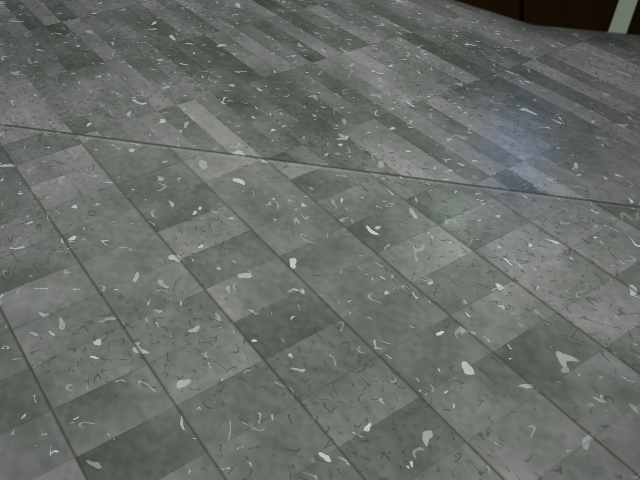
A Shadertoy shader for this texture:

```glsl
// Grey stone plank floor in perspective, two laying directions meeting at a diagonal seam, with shell flecks.
#define HORIZON 1.72        // height of the floor's vanishing line
#define VANISH_LEFT -0.688  // x where the strip lines converge
#define VANISH_RIGHT 3.385  // x where the cross joints converge
#define STRIP_STEP 0.1685   // strip spacing before the seam
#define ROW_STEP 0.52       // row spacing beyond the seam
#define PLANKS_NEAR 3.4     // plank widths per length before the seam
#define PLANKS_FAR 3.0      // plank widths per length beyond it
#define GROUT 0.010         // half width of the strip lines
#define TONE_VARIATION 0.48 // contrast between planks
#define CHIP_DENSITY 0.42
#define VEIN_DENSITY 0.85

const vec3 STONE_DARK = vec3(0.285, 0.303, 0.283);
const vec3 STONE_LIGHT = vec3(0.535, 0.545, 0.53);
const vec3 SHELL = vec3(0.72, 0.76, 0.74);
const vec3 GROUT_DARK = vec3(0.22, 0.23, 0.21);
const vec3 WOOD = vec3(0.06, 0.04, 0.015);

float hash(vec2 p) {
    return fract(sin(dot(p, vec2(127.1, 311.7))) * 43758.5453);
}

float noise(vec2 p) {
    vec2 i = floor(p), f = fract(p);
    f = f * f * (3.0 - 2.0 * f);
    return mix(mix(hash(i), hash(i + vec2(1, 0)), f.x),
               mix(hash(i + vec2(0, 1)), hash(i + 1.0), f.x), f.y);
}

float fbm(vec2 p) {
    float sum = 0.0, gain = 0.5;
    for (int i = 0; i < 4; i++) {
        sum += gain * noise(p);
        p = mat2(1.6, 1.2, -1.2, 1.6) * p + 7.3;
        gain *= 0.5;
    }
    return sum;
}

mat2 rotation(float a) {
    return mat2(cos(a), sin(a), -sin(a), cos(a));
}

// Distance to the nearest whole number
float lineDistance(float x) {
    return abs(fract(x + 0.5) - 0.5);
}

float stroke(float d, float halfWidth, float blur) {
    return 1.0 - smoothstep(halfWidth - blur, halfWidth + blur, d);
}

// One fossil per cell: x = solid chip, y = curved vein
vec2 fossils(vec2 p, float cells, float density, float blur) {
    vec2 g = rotation(cells) * p * cells, id = floor(g) + cells * 17.0;
    float seed = hash(id), size = hash(id + 3.1), turn = hash(id + 8.7);
    vec2 jitter = vec2(hash(id + 5.3), hash(id + 6.9)) - 0.5;
    vec2 q = rotation(6.283 * turn) * (fract(g) - 0.5 - 0.3 * jitter);
    float angle = atan(q.y, q.x), r = mix(0.08, 0.28, size * size);
    float b = blur * cells, slim = mix(1.4, 2.8, jitter.y + 0.5);
    float chip = length(q * vec2(1.0, slim)) - r * (0.85 + 0.15 * sin(3.0 * angle + 20.0 * turn));
    if (turn > 0.6) chip = max(chip, 0.75 * r - length(q - vec2(0.0, 0.6 * r)));
    float ring = abs(length(q * vec2(1.0, slim)) - mix(0.12, 0.32, size));
    float vein = stroke(ring, 0.04, b) * smoothstep(-0.1, 0.6, cos(angle + 9.0 * size));
    return step(seed, density) * vec2(stroke(chip, 0.0, b) * mix(0.45, 1.0, jitter.x + 0.5), vein);
}

vec3 cabinet(vec2 p) {
    float grain = fbm(p * vec2(70.0, 9.0));
    vec3 wood = mix(WOOD, vec3(0.17, 0.08, 0.04), 0.5 * grain * smoothstep(1.29, 1.2, p.x));
    wood *= 1.0 - 0.8 * stroke(abs(p.x - 1.087), 0.005, 0.003);
    float post = abs(p.x - 1.285 - 0.35 * (p.y - 0.93));
    return mix(wood, vec3(0.42, 0.46, 0.41), stroke(post, 0.02, 0.003));
}

void mainImage(out vec4 fragColor, in vec2 fragCoord) {
    vec2 p = fragCoord / iResolution.y;

    // Floor coordinates: one unit is one plank length
    float depth = HORIZON - p.y;
    vec2 f = vec2((p.x - VANISH_LEFT) / (depth * STRIP_STEP),
                  (VANISH_RIGHT - p.x) / (depth * ROW_STEP) - 0.18);
    vec2 pixel = fwidth(f);
    vec2 stone = f * vec2(1.0, 1.6);
    float blur = 0.65 * max(pixel.x, pixel.y * 1.6);

    // Plank layout turns by a quarter beyond the seam
    float seam = p.y - 0.741 + 0.129 * p.x;
    bool beyond = seam > 0.0;
    float planks = beyond ? PLANKS_FAR : PLANKS_NEAR;
    vec2 lay = beyond ? f.yx : f;
    vec2 layPixel = beyond ? pixel.yx : pixel;
    vec2 plank = vec2(floor(lay.x), floor(lay.y * planks)) + (beyond ? 60.0 : 0.0);

    // Stone tone, broad clouds and grain
    float tone = 0.54 + TONE_VARIATION * (hash(plank) - 0.5) * (beyond ? 1.15 : 0.9);
    tone += 0.85 * (fbm(stone * 1.7 + plank * 3.7) - 0.47);
    tone += 0.4 * (noise(stone * 0.6 + 5.0) - 0.5);
    tone += 0.2 * (noise(stone * 19.0) - 0.5);
    vec3 color = mix(STONE_DARK, STONE_LIGHT, clamp(tone, -0.1, 1.2));

    // Dark veins gather in patches; pale chips are scattered
    float patches = smoothstep(0.35, 0.62, fbm(stone * 1.1 + 31.0));
    vec2 bent = stone + 0.12 * vec2(noise(stone * 7.0), noise(stone * 7.0 + 40.0));
    float veins = 0.0, chips = 0.0;
    for (int i = 0; i < 3; i++) {
        float k = float(i);
        veins = max(veins, fossils(bent + k * 4.7, 4.1 + 1.7 * k, VEIN_DENSITY * patches, blur).y);
        chips = max(chips, fossils(bent + k * 9.1, 2.4 + 1.6 * k, CHIP_DENSITY / (1.0 + 0.6 * k), blur).x);
    }
    float paleVeins = fossils(bent + 2.6, 3.1, 0.25, blur).y;
    color = mix(color, STONE_DARK * 0.8, 0.55 * veins);
    color = mix(color, SHELL, max(chips, 0.45 * paleVeins));

    // Soft strip lines, faint and broken cross joints
    float wear = noise(stone * 1.3 + 80.0);
    float strip = stroke(lineDistance(lay.x), GROUT, 1.3 * layPixel.x);
    float joint = stroke(lineDistance(lay.y * planks), 0.012, layPixel.y * planks);
    float stripDepth = beyond ? 0.3 * wear : mix(0.45, 0.85, smoothstep(0.0, 0.2, -seam)) * (0.75 + 0.25 * wear);
    color = mix(color, GROUT_DARK, max(strip * stripDepth, 0.3 * wear * joint));
    color = mix(color, SHELL, 0.14 * stroke(abs(seam + 0.005), 0.002, 0.002));
    color = mix(color, GROUT_DARK, 0.7 * stroke(abs(seam), 0.0016, 0.0018));

    // Room light with soft reflections
    color *= 1.07 - 0.24 * smoothstep(0.2, 0.95, length((p - vec2(0.68, 0.38)) * vec2(0.8, 1.0)));
    color *= 1.0 - 0.18 * smoothstep(0.85, 1.3, p.x) * smoothstep(0.45, 0.9, p.y);
    vec2 glow = (p - vec2(1.08, 0.69)) / vec2(0.09, 0.12);
    color += vec3(0.01, 0.035, 0.10) * exp(-dot(glow, glow));
    vec2 glint = (p - vec2(0.94, 0.56)) / vec2(0.05, 0.06);
    color += vec3(0.02, 0.05, 0.035) * exp(-dot(glint, glint));

    // Cabinet base in the far corner
    float edge = max(1.0 - 0.316 * (p.x - 0.946), 0.948 - 0.094 * (p.x - 1.111));
    color *= 1.0 - 0.3 * smoothstep(-0.04, 0.0, p.y - edge);
    color = mix(color, cabinet(p), smoothstep(-0.003, 0.003, p.y - edge));
    fragColor = vec4(color, 1.0);
}
```
